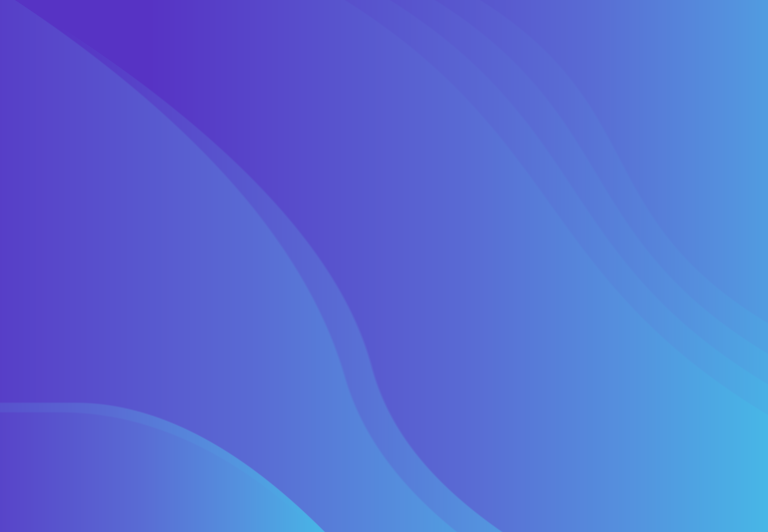
A WebGL 1 fragment shader for this background:

```glsl
precision mediump float;
// Overlapping violet-to-cyan waves, each filled with its own horizontal gradient.

uniform vec2 u_resolution;

const vec3 VIOLET = vec3(0.34, 0.20, 0.77);
const vec3 INDIGO = vec3(0.35, 0.42, 0.83);
const vec3 AZURE = vec3(0.33, 0.57, 0.87);
const vec3 CYAN = vec3(0.27, 0.74, 0.91);
const float RIBBONS = 4.0;

// Shared colour ramp, t from 0 to 1
vec3 ramp(float t) {
  vec3 color = mix(VIOLET, INDIGO, clamp(t / 0.5, 0.0, 1.0));
  color = mix(color, AZURE, clamp((t - 0.5) / 0.25, 0.0, 1.0));
  return mix(color, CYAN, clamp((t - 0.75) / 0.25, 0.0, 1.0));
}

// Cubic from point a to point b with end slopes, extended by straight lines
float bend(float s, vec2 a, vec2 b, float slopeA, float slopeB) {
  float span = b.x - a.x;
  float t = clamp((s - a.x) / span, 0.0, 1.0);
  float r = 1.0 - t;
  float curve = mix(a.y, b.y, t * t * (3.0 - 2.0 * t))
              + span * t * r * (slopeA * r - slopeB * t);
  return curve + slopeA * min(s - a.x, 0.0) + slopeB * max(s - b.x, 0.0);
}

// Two cubics joined at a knee; slopes are given at start, knee and end
float wave(float s, vec2 start, vec2 knee, vec2 end, vec3 slopes) {
  return s < knee.x ? bend(s, start, knee, slopes.x, slopes.y)
                    : bend(s, knee, end, slopes.y, slopes.z);
}

// Smooth coverage of the side where the signed offset is positive
float cover(float offset) {
  float softness = 1.2 / u_resolution.y;
  return smoothstep(-softness, softness, offset);
}

void main() {
  vec2 p = gl_FragCoord.xy / u_resolution;
  float drop = 1.0 - p.y;

  // Backdrop and the ribbons stepping toward the upper right
  float base = (p.x - 0.195) / 0.833;
  float corner = (p.x - 0.397) / 0.742;
  float tone = base;
  for (float i = 0.0; i < RIBBONS; i++) {
    float k = i / (RIBBONS - 1.0);
    vec2 top = vec2(0.0, mix(0.449, 0.625, k));
    vec2 side = vec2(mix(0.78, 0.6075, k), 1.0);
    float edge = bend(drop, top, side, 1.1, 1.15);
    tone = mix(tone, mix(base, corner, (i + 1.0) / RIBBONS), cover(p.x - edge));
  }

  // Large left wave: outer band, then its body
  float outer = wave(drop, vec2(0.0, 0.026), vec2(0.689, 0.484),
                     vec2(1.0, 0.654), vec3(1.104, 0.186, 1.0));
  float inner = wave(drop, vec2(0.0, 0.02), vec2(0.708, 0.449),
                     vec2(1.0, 0.595), vec3(1.035, 0.2, 0.86));
  tone = mix(tone, (p.x - 0.078) / 0.729, cover(outer - p.x));
  tone = mix(tone, 0.1 + 1.2 * p.x, cover(inner - p.x));

  // Lower left hill: bright rim, then its body
  float rim = bend(p.x, vec2(0.098, 0.243), vec2(0.423, 0.0), 0.0, -1.45);
  float hill = bend(p.x, vec2(0.078, 0.225), vec2(0.414, 0.0), 0.0, -1.38);
  tone = mix(tone, 0.27 + 1.63 * p.x, cover(rim - p.y));
  tone = mix(tone, 0.15 + 1.92 * p.x, cover(hill - p.y));

  gl_FragColor = vec4(ramp(tone), 1.0);
}
```
